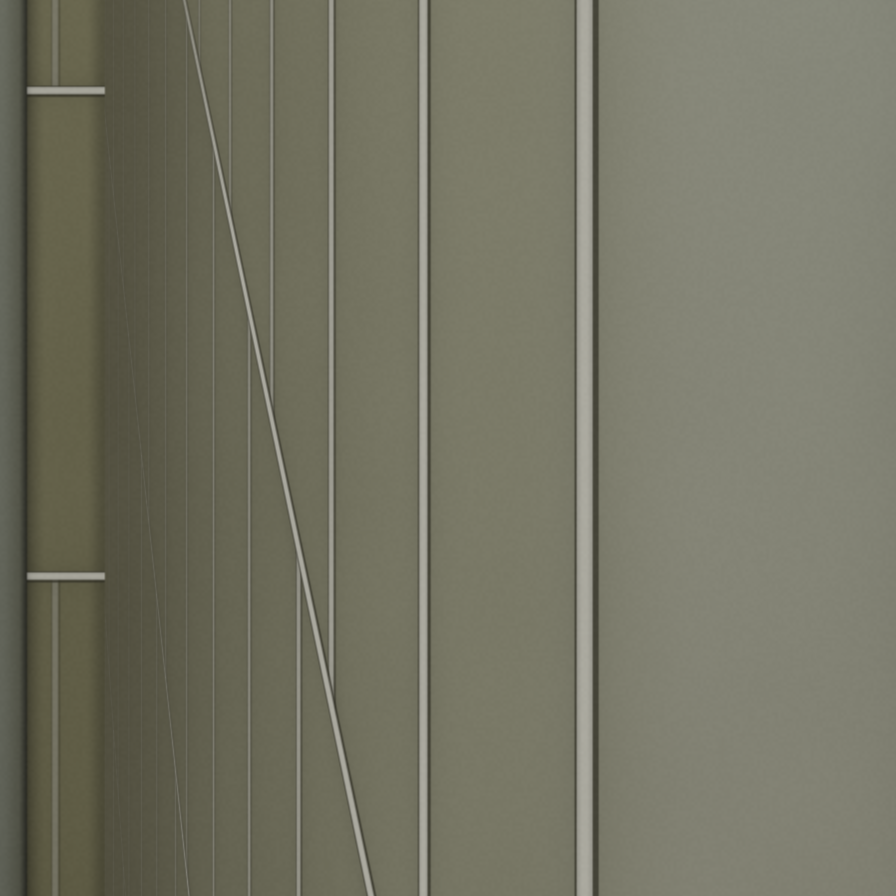
Reproduce this texture procedurally as a Shadertoy shader.

```glsl
// Olive tiled wall receding to the left, with pale joints in running bond.
// Joint positions come from inverse perspective coordinates (column, course);
// a flat end wall with two ledges and a dark frame strip close the left side.

#define VANISH vec2(-0.0065, 2.018)   // where the sloping joints converge
#define FIRST_COLUMN 1.5176           // inverse depth of the nearest joint
#define COLUMN_STEP 0.5705
#define FIRST_COURSE 4.80             // slope of the main sloping joint
#define COURSE_STEP 4.48
#define COLUMN_JOINT 0.036            // half width, in columns
#define COURSE_JOINT 0.009            // half width, in courses
#define CORNER_X 0.117                // corner between end wall and long wall
#define FRAME_X 0.030
#define JOINT_COLOR vec3(0.69, 0.685, 0.645)
#define SHADOW_COLOR vec3(0.19, 0.185, 0.145)
#define GRAIN 0.012

float hash(vec2 p) {
    p = fract(p * vec2(0.1031, 0.1130));
    p += dot(p, p.yx + 33.33);
    return fract((p.x + p.y) * p.x * 7.31);
}

float noise(vec2 p) {
    vec2 i = floor(p), f = fract(p);
    f = f * f * (3.0 - 2.0 * f);
    return mix(mix(hash(i), hash(i + vec2(1, 0)), f.x),
               mix(hash(i + vec2(0, 1)), hash(i + vec2(1, 1)), f.x), f.y);
}

// Soft band whose coverage fades once it is thinner than its own blur
float band(float d, float halfWidth, float soft) {
    float cover = 1.0 - smoothstep(halfWidth - soft, halfWidth + soft, abs(d));
    return cover * min(1.0, 0.3 + halfWidth / soft);
}

// Pale joint with a dark groove, heavier on its right side
vec3 joint(vec3 base, float d, float halfWidth, float soft, float strength) {
    float glow = exp(-abs(d) / (halfWidth * 2.0 + 0.001));
    base *= 1.0 - 0.10 * glow * strength;
    float groove = band(d - 0.22 * halfWidth, halfWidth * 1.5, soft);
    base = mix(base, SHADOW_COLOR, 0.75 * groove * strength);
    float rounding = 1.0 - 0.10 * smoothstep(0.2, 1.0, abs(d) / halfWidth);
    return mix(base, JOINT_COLOR * rounding, band(d, halfWidth, soft) * strength);
}

vec3 longWall(vec2 p, float soft) {
    // Shade: dim at the corner, lighter and cooler toward the viewer
    vec3 c = mix(vec3(0.355, 0.345, 0.275), vec3(0.425, 0.42, 0.345), smoothstep(0.11, 0.27, p.x));
    c = mix(c, vec3(0.485, 0.482, 0.408), smoothstep(0.24, 0.54, p.x));
    c = mix(c, vec3(0.525, 0.523, 0.465), smoothstep(0.55, 0.80, p.x));
    c *= 0.965 + 0.05 * p.y;
    c += vec3(-0.004, 0.004, 0.010) * smoothstep(0.5, 1.0, p.x) * p.y;

    // Perspective coordinates
    float depth = p.x - VANISH.x;
    float slope = (VANISH.y - p.y) / depth;
    float course = (slope - FIRST_COURSE) / COURSE_STEP;
    float row = floor(course) + 1.0;
    float column = (1.0 / depth - FIRST_COLUMN) / COLUMN_STEP - 0.5 * mod(row, 2.0);
    c *= 1.0 - 0.07 * step(0.0, course) * smoothstep(0.40, 0.12, p.x);

    // Upright joints, shifted by half a tile in alternate courses
    float columnScale = COLUMN_STEP * depth * depth;
    float across = (floor(column + 0.5) - column) * columnScale;
    float strength = mix(0.24, 0.95, smoothstep(0.11, 0.46, p.x));
    c = joint(c, across, COLUMN_JOINT * columnScale, soft, strength);

    // Sloping joints between courses
    float nearest = floor(course + 0.5);
    float courseScale = COURSE_STEP * depth / slope;
    float along = (nearest - course) * courseScale;
    float slopeStrength = mix(0.25, 0.95, smoothstep(0.14, 0.27, p.x));
    return joint(c, along, COURSE_JOINT * courseScale, soft, slopeStrength);
}

vec3 endWall(vec2 p, float soft) {
    vec3 c = mix(vec3(0.365, 0.355, 0.265), vec3(0.415, 0.405, 0.31), p.y);
    float toEdge = min(p.x - FRAME_X, CORNER_X - p.x);
    c *= 0.80 + 0.20 * smoothstep(0.0, 0.022, toEdge);

    // Thin upright joint, absent from the tall middle tile
    float outside = 1.0 - step(0.354, p.y) * step(p.y, 0.902);
    c = joint(c, p.x - 0.0615, 0.0035, soft, 0.38 * outside);

    // Two horizontal ledges, one tile apart
    float spacing = 0.542;
    float offset = p.y - 0.357;
    float ledge = offset - spacing * clamp(floor(offset / spacing + 0.5), 0.0, 1.0);
    return joint(c, -ledge, 0.0042, soft, 0.92);
}

void mainImage(out vec4 fragColor, in vec2 fragCoord) {
    vec2 p = fragCoord / iResolution.xy;
    float pixel = 1.0 / iResolution.y;
    float soft = max(pixel, 0.0016);

    vec3 c = mix(endWall(p, soft), longWall(p, soft),
                 smoothstep(CORNER_X - soft, CORNER_X + soft, p.x));

    // Frame strip darkening into the gap beside the end wall
    vec3 frame = mix(vec3(0.40, 0.41, 0.365), vec3(0.34, 0.345, 0.295), smoothstep(0.0, 0.024, p.x));
    frame *= 1.0 - 0.35 * smoothstep(0.020, FRAME_X, p.x);
    frame *= 0.92 + 0.10 * p.y;
    c = mix(frame, c, smoothstep(FRAME_X - soft, FRAME_X + soft, p.x));
    c *= 1.0 - 0.25 * exp(-abs(p.x - FRAME_X) / 0.003);

    // Fine paint grain and broad mottling
    c += GRAIN * (noise(p * 300.0) - 0.5) + 0.6 * GRAIN * (noise(p * 9.0) - 0.5);
    fragColor = vec4(clamp(c, 0.0, 1.0), 1.0);
}
```
